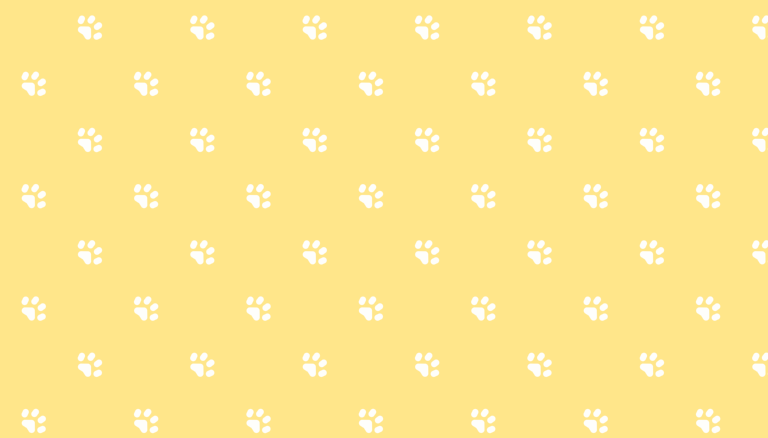
Give the GLSL for this pattern, as a Shadertoy shader.

```glsl
float segmentDistance(vec2 p, vec2 a, vec2 b) {
    vec2 ab = b - a;
    return length(p - a - ab * clamp(dot(p - a, ab) / dot(ab, ab), 0.0, 1.0));
}

// Rounded toe, leaning outward by the given angle
float toe(vec2 p, vec2 center, float lean) {
    vec2 halfAxis = 0.10 * vec2(sin(lean), cos(lean));
    return segmentDistance(p, center - halfAxis, center + halfAxis) - 0.245;
}

// Upright paw of about unit radius, mirrored about its vertical axis
float paw(vec2 p) {
    p.x = abs(p.x);
    float toes = min(toe(p, vec2(0.37, 0.63), 0.15), toe(p, vec2(0.91, 0.06), 0.35));

    // Heel pad: narrow at the top, two lobes with a shallow notch below
    vec2 lobe = vec2(0.37, -0.50);
    float side = segmentDistance(p, vec2(0.0, -0.14), lobe);
    float base = segmentDistance(p, lobe, vec2(0.0, -0.42));
    return min(toes, min(side, base) - 0.26);
}

void mainImage(out vec4 fragColor, in vec2 fragCoord) {
    // Anchor the lattice on the first paw below the top edge
    vec2 p = (fragCoord - vec2(0.0, iResolution.y)) / iResolution.x;
    p -= vec2(0.1159, -0.0371);

    // The staggered rows form a square grid turned by 45 degrees
    vec2 grid = vec2(p.x - p.y, p.x + p.y) * sqrt(0.5) * 9.663;
    vec2 local = (fract(grid + 0.5) - 0.5) * 6.27;

    float pixel = 9.663 * 6.27 / iResolution.x;
    float coverage = 1.0 - smoothstep(-0.8 * pixel, 0.8 * pixel, paw(local));

    vec3 color = mix(vec3(1.0, 0.90, 0.54), vec3(0.995, 0.995, 0.985), coverage);
    fragColor = vec4(color, 1.0);
}
```
